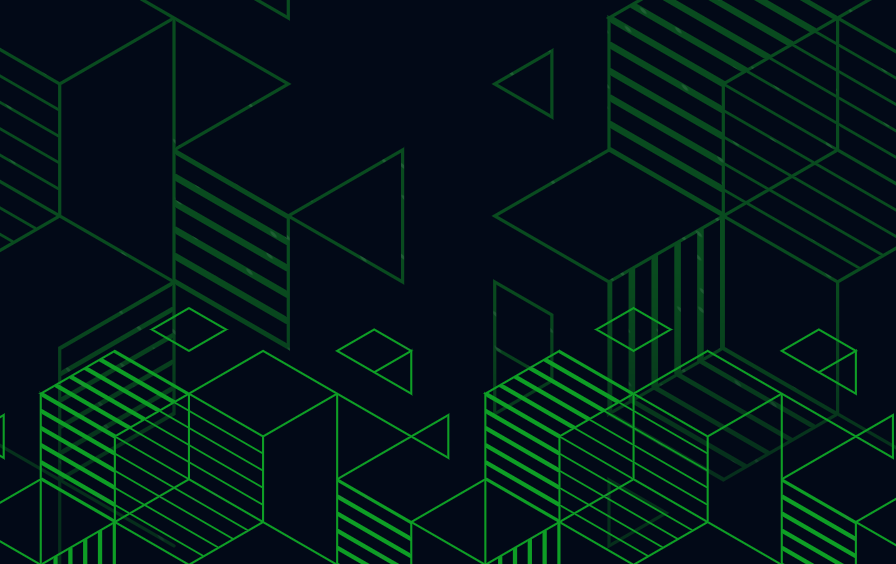
Reproduce this background procedurally as a WebGL 2 fragment shader.

```glsl
#version 300 es
precision highp float;
// Two layers of isometric line art: hatched green cubes and arrowheads on deep navy.

uniform vec2 u_resolution;
out vec4 fragColor;

// Colours
const vec3 NAVY = vec3(0.008, 0.036, 0.092);
const vec3 FAR_GREEN = vec3(0.035, 0.295, 0.120);
const vec3 NEAR_GREEN = vec3(0.055, 0.620, 0.145);
const vec3 SCUFF = vec3(0.25, 0.48, 0.33);

// Layer placement, in canvas widths: origin x, origin y, cube edge
const vec3 FAR_LAYER = vec3(0.6797, 0.6094, 0.1473);
const vec3 NEAR_LAYER = vec3(0.5417, 0.1901, 0.0955);
const float FAR_PERIOD = 7.806;
const float NEAR_PERIOD = 6.0;

// Half widths, in cube edges
const float OUTLINE = 0.0122;
const float THIN = 0.0105;
const float MEDIUM = 0.018;
const float THICK = 0.025;
const float HATCH_STEP = 0.4;

// Lattice axes: x counts half cubes right, y counts half edges down
const vec2 ISO = vec2(0.8660, 0.5);
const float SLANT = 0.4330;

// Face kinds: the plane, and for upright right-hand faces the hatch direction
const float LEFT = 0.0, TOP = 1.0, RIGHT_DOWN = 2.0, RIGHT_UP = 3.0, RIGHT_VERTICAL = 4.0;

// Corner, kind, hatch half width
const vec4 HATCHED[9] = vec4[9](
  vec4(0, 0, LEFT, THICK), vec4(0, 0, TOP, THICK), vec4(1, 1, RIGHT_DOWN, THIN),
  vec4(2, 0, LEFT, THIN), vec4(1, 3, TOP, THIN), vec4(4, 2, LEFT, THICK),
  vec4(3, 5, RIGHT_UP, MEDIUM), vec4(0, 4, RIGHT_VERTICAL, THICK), vec4(0, 6, TOP, MEDIUM));
// Corner, kind, size
const vec4 PLAIN[6] = vec4[6](
  vec4(2, 0, TOP, 1), vec4(-1, 3, TOP, 1), vec4(1, 3, LEFT, 1),
  vec4(1.5, -1.5, TOP, 0.5), vec4(4, -1, TOP, 0.5), vec4(-1, 4, LEFT, 0.5));
// Tip, signed length towards the base
const vec3 ARROWHEADS[6] = vec3[6](
  vec3(5, 1, -1), vec3(5, 3, 1), vec3(-1, 1, 0.5),
  vec3(0.5, 7.5, -0.5), vec3(4.5, -0.5, 0.5), vec3(-0.5, 5.5, -0.5));
// Loose edges: start, end
const vec4 EDGES[4] = vec4[4](
  vec4(4, 0, 4, 4), vec4(3, 3, 4, 4), vec4(2, 6, 4, 8), vec4(3, 7, 3, 9));

float hash(vec2 p) {
  vec3 q = fract(p.xyx * vec3(0.1031, 0.1030, 0.0973));
  q += dot(q, q.yzx + 33.33);
  return fract((q.x + q.y) * q.z);
}

// Signed distance to a rhombic face with unit edges
float faceDistance(vec2 p, float kind) {
  vec2 q = kind == LEFT ? vec2(p.x, (p.y - p.x) * 0.5)
         : kind == TOP ? vec2(p.x - p.y, p.x + p.y) * 0.5
         : vec2(p.x, (p.y + p.x) * 0.5);
  q = abs(q - 0.5) - 0.5;
  return max(q.x, q.y) * ISO.x;
}

float hatchDistance(vec2 p, float kind) {
  float across = kind == RIGHT_VERTICAL ? 2.0 * p.x
               : kind == RIGHT_UP ? p.y + p.x : p.y - p.x;
  return abs(across - HATCH_STEP * round(across / HATCH_STEP)) * SLANT;
}

float arrowDistance(vec2 p, vec3 arrow) {
  float along = (p.x - arrow.x) * sign(arrow.z);
  return max((abs(p.y - arrow.y) - along) * SLANT, (along - abs(arrow.z)) * ISO.x);
}

float segmentDistance(vec2 p, vec2 a, vec2 b) {
  vec2 ap = (p - a) * ISO, ab = (b - a) * ISO;
  return length(ap - ab * clamp(dot(ap, ab) / dot(ab, ab), 0.0, 1.0));
}

float stroke(float d, float halfWidth, float px) {
  return clamp((halfWidth - d) / px + 0.5, 0.0, 1.0);
}

// Ink coverage of one set of cubes
float motif(vec2 p, float px) {
  float outline = 1e3, hatch = 0.0;
  for (int i = 0; i < 9; i++) {
    vec4 f = HATCHED[i];
    float d = faceDistance(p - f.xy, f.z);
    outline = min(outline, abs(d));
    if (d < 0.0) hatch = max(hatch, stroke(hatchDistance(p, f.z), f.w, px));
  }
  for (int i = 0; i < 6; i++) {
    vec4 f = PLAIN[i];
    outline = min(outline, abs(faceDistance((p - f.xy) / f.w, f.z)) * f.w);
    outline = min(outline, abs(arrowDistance(p, ARROWHEADS[i])));
  }
  for (int i = 0; i < 4; i++)
    outline = min(outline, segmentDistance(p, EDGES[i].xy, EDGES[i].zw));
  return max(hatch, stroke(outline, OUTLINE, px));
}

vec2 toLattice(vec2 uv, vec3 layer) {
  return (uv - layer.xy) / layer.z / ISO * vec2(1, -1);
}

// Overlapping copies of the motif, repeated sideways
float layerInk(vec2 p, float period, float px) {
  p.x = mod(p.x + 1.1, period) - 1.1;
  return max(motif(p, px), motif(p + vec2(period, 0), px));
}

// Sparse slanted flecks, one per chosen cell
float scuffs(vec2 uv) {
  vec2 g = uv * 48.0, cell = floor(g);
  vec2 q = g - cell - 0.3 - 0.4 * vec2(hash(cell), hash(cell + 17.0));
  float fleck = length(vec2(q.x + q.y, (q.x - q.y) * 0.35));
  return step(0.72, hash(cell + 41.0)) * smoothstep(0.16, 0.06, fleck);
}

void main() {
  vec2 uv = gl_FragCoord.xy / u_resolution.x;
  float px = 1.0 / u_resolution.x;
  vec2 farP = toLattice(uv, FAR_LAYER);
  float farInk = layerInk(farP, FAR_PERIOD, px / FAR_LAYER.z);
  float nearInk = layerInk(toLattice(uv, NEAR_LAYER), NEAR_PERIOD, px / NEAR_LAYER.z);
  farInk *= 1.0 - 0.45 * smoothstep(3.5, 7.5, farP.y);  // far layer sinks downwards
  float wear = scuffs(uv);
  vec3 color = mix(NAVY, mix(FAR_GREEN, SCUFF, wear * 0.4), farInk);
  color = mix(color, mix(NEAR_GREEN, SCUFF, wear * 0.3), nearInk);
  fragColor = vec4(color, 1.0);
}
```
